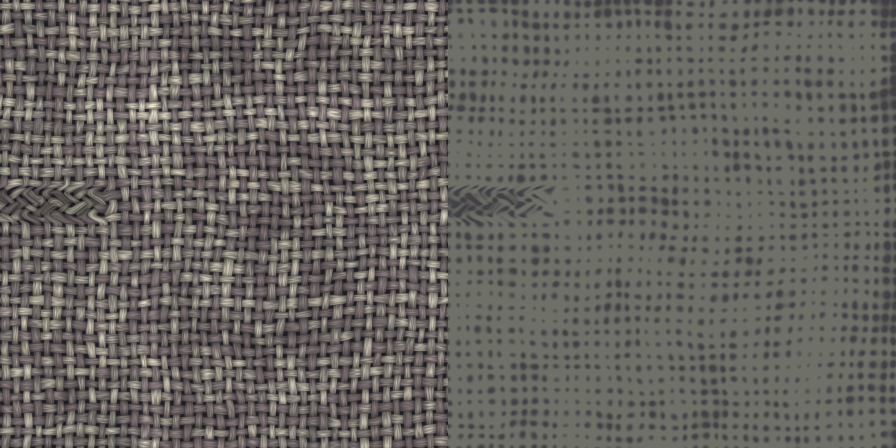
This texture is drawn by a Shadertoy shader. Its source:

```glsl
// Two square panels of one plain-woven cloth: crisp yarns on the left, and a
// soft grey-green map of its open gaps on the right. Both share thread
// coordinates bent by gradient noise, including a snagged seam near the left.

const vec2  THREADS      = vec2(42.0, 38.0);     // yarns across and down a panel
const float YARN_HALF    = 0.37;                 // half width, in thread pitches
const float WOBBLE       = 0.30;                 // sideways drift of the yarns
const vec2  SNAG_CENTER  = vec2(0.10, 0.545);
const vec2  SNAG_SIZE    = vec2(0.17, 0.045);
const vec3  GAP_COLOR    = vec3(0.11, 0.11, 0.14);
const vec3  MAUVE_YARN   = vec3(0.42, 0.38, 0.385);
const vec3  GREY_YARN    = vec3(0.47, 0.455, 0.43);
const vec3  PALE_YARN    = vec3(0.70, 0.675, 0.61);
const vec3  SOFT_LIGHT   = vec3(0.435, 0.445, 0.41);
const vec3  SOFT_DARK    = vec3(0.235, 0.22, 0.25);
const int   SAMPLES      = 3;                    // antialiasing grid per axis
const float PI           = 3.14159;

float hash(vec2 p) {
    vec3 k = fract(p.xyx * 0.1031);
    k += dot(k, k.yzx + 33.33);
    return fract((k.x + k.y) * k.z);
}

float cornerSlope(vec2 corner, vec2 offset) {
    float angle = 2.0 * PI * hash(corner);
    return dot(vec2(cos(angle), sin(angle)), offset);
}

// Gradient noise, roughly -0.7 to 0.7
float noise(vec2 p) {
    vec2 i = floor(p), f = p - i;
    vec2 u = f * f * f * (f * (f * 6.0 - 15.0) + 10.0);
    vec2 e = vec2(1.0, 0.0);
    return mix(mix(cornerSlope(i, f), cornerSlope(i + e, f - e), u.x),
               mix(cornerSlope(i + e.yx, f - e.yx),
                   cornerSlope(i + 1.0, f - 1.0), u.x), u.y);
}

float snagMask(vec2 p) {
    vec2 d = abs(p - SNAG_CENTER) / SNAG_SIZE;
    return smoothstep(1.0, 0.6, d.x) * smoothstep(1.0, 0.4, d.y);
}

// Panel position to thread units, with drift, sag and the snag's chevron
vec2 threadCoord(vec2 p) {
    vec2 q = p * THREADS;
    vec2 drift = vec2(noise(q * vec2(0.7, 0.35) + 40.0),
                      noise(q * vec2(0.35, 0.7) + 80.0));
    vec2 bend = vec2(noise(p * 3.0 + 11.0), noise(p * 3.0 + 27.0));
    q += WOBBLE * drift + 0.8 * bend;
    q.y += 0.8 * p.x * (1.0 - p.x);
    float dy = (p.y - SNAG_CENTER.y) * THREADS.y;
    q += snagMask(p) * vec2(1.3 * abs(dy), 0.45 * sin(q.x * 2.1));
    return q;
}

// Yarn colour from its index, the position along it and across it
vec3 yarnColor(float index, float along, float across, float seed) {
    float slub = noise(vec2(along * 0.33, index * 7.31 + seed));
    float fibre = noise(vec2(along * 1.3, across * 9.0 + index * 5.7 + seed));
    float tone = hash(vec2(index, seed));
    float warmth = smoothstep(-0.3, 0.3, slub + 0.5 * (tone - 0.5));
    vec3 color = mix(MAUVE_YARN, GREY_YARN, warmth);
    float pale = smoothstep(0.05, 0.75, slub + 0.45 * tone + 0.25 * fibre);
    return mix(color, PALE_YARN, 0.75 * pale) * (1.0 + 0.35 * fibre);
}

vec3 wovenCloth(vec2 p) {
    vec2 q = threadCoord(p);
    vec2 cell = floor(q), f = q - cell - 0.5;
    vec2 parity = 1.0 - 2.0 * mod(cell, 2.0);

    // Width, rounded section and over-under height: x is warp, y is weft
    vec2 swell = vec2(noise(vec2(q.y * 0.5, cell.x * 3.7)),
                      noise(vec2(q.x * 0.5, cell.y * 3.7 + 90.0)));
    vec2 a = abs(f) / (YARN_HALF * (1.0 + 0.3 * swell));
    vec2 roundness = sqrt(max(1.0 - a * a, 0.0));
    vec2 cover = smoothstep(1.1, 0.85, a);
    vec2 lift = vec2(parity.x * sin(PI * q.y), -parity.y * sin(PI * q.x));

    vec2 shade = (0.42 + 0.58 * roundness) * (0.82 + 0.28 * lift);
    vec3 warp = yarnColor(cell.x, q.y, f.x, 17.0) * shade.x;
    vec3 weft = yarnColor(cell.y, q.x, f.y, 53.0) * shade.y;
    vec3 warpLayer = mix(GAP_COLOR, warp, cover.x);
    vec3 weftLayer = mix(GAP_COLOR, weft, cover.y);
    vec2 height = lift + 0.6 * roundness;
    vec3 color = height.x > height.y ? mix(weftLayer, warp, cover.x)
                                     : mix(warpLayer, weft, cover.y);

    // Pale bands, broad wear and the darker snag
    float band = exp(-pow((p.x - 0.33) / 0.03, 2.0))
               + 0.7 * exp(-pow((p.y - 0.76) / 0.03, 2.0));
    float wear = 1.04 + 0.12 * noise(p * 5.0) + 0.13 * band;
    return color * wear * (1.0 - 0.18 * snagMask(p));
}

vec3 softGapMap(vec2 p) {
    vec2 q = threadCoord(p);
    vec2 gap = 0.5 + 0.5 * cos(2.0 * PI * q);
    float patches = noise(q * 0.22 + 5.0) + 0.8 * noise(q * 0.65 + 60.0);
    float dark = 0.55 * gap.x * gap.y + 0.15 * gap.x + 0.22 * gap.y;
    dark += 0.45 * patches + 0.3 * snagMask(p);
    dark += 0.35 * smoothstep(0.93, 1.0, p.x) + 0.2 * smoothstep(0.9, 1.0, p.y);
    return mix(SOFT_LIGHT, SOFT_DARK, 0.85 * smoothstep(0.2, 1.05, dark));
}

void mainImage(out vec4 fragColor, in vec2 fragCoord) {
    vec3 sum = vec3(0.0);
    for (int i = 0; i < SAMPLES * SAMPLES; i++) {
        vec2 offset = (vec2(i % SAMPLES, i / SAMPLES) + 0.5) / float(SAMPLES) - 0.5;
        vec2 p = (fragCoord + offset) / iResolution.xy * vec2(2.0, 1.0);
        sum += p.x < 1.0 ? wovenCloth(p) : softGapMap(p - vec2(1.0, 0.0));
    }
    fragColor = vec4(sum / float(SAMPLES * SAMPLES), 1.0);
}
```
